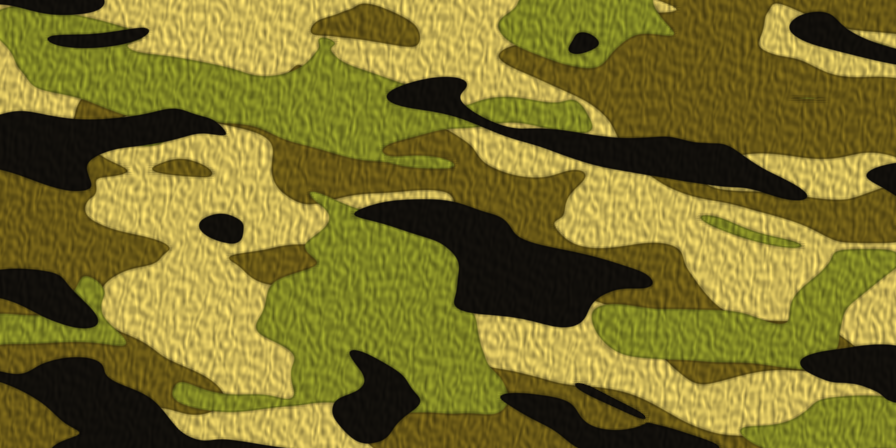
This pattern is drawn by a Shadertoy shader. Its source:

```glsl
// Woodland camouflage cloth: stacked wavy colour patches with a fine embossed grain.

// Colours
const vec3 BROWN = vec3(0.405, 0.340, 0.085);
const vec3 TAN   = vec3(0.795, 0.710, 0.345);
const vec3 GREEN = vec3(0.495, 0.515, 0.140);
const vec3 BLACK = vec3(0.065, 0.056, 0.040);

// Patch shape, in units of the canvas height
const vec2  PATCH_FREQ  = vec2(2.0, 4.9);   // low across, high upward: long patches
const float SLOPE       = 0.13;             // patches sink to the right
const vec2  WARP_FREQ   = vec2(3.2, 6.0);
const vec2  WARP_AMOUNT = vec2(0.26, 0.09);
const float DETAIL      = 0.35;             // share of the second octave

// Field level above which each colour shows
const float TAN_LEVEL   = -0.02;
const float GREEN_LEVEL = 0.15;
const float BLACK_LEVEL = 0.19;

// Edges and cloth
const float EDGE_SOFT   = 0.0045;
const float RIM_WIDTH   = 0.007;
const float RIM_DARK    = 0.22;
const vec2  GRAIN_FREQ  = vec2(105.0, 52.0);
const float GRAIN_DEPTH = 0.30;

float hash(vec2 p) {
    vec3 q = fract(p.xyx * 0.1031);
    q += dot(q, q.yzx + 33.33);
    return fract((q.x + q.y) * q.z);
}

// Dot product of a random unit gradient with the offset from its lattice corner
float corner(vec2 cell, vec2 offset) {
    float angle = 6.28319 * hash(cell);
    return dot(vec2(cos(angle), sin(angle)), offset);
}

float noise(vec2 p) {
    vec2 i = floor(p), f = p - i;
    vec2 u = f * f * f * (f * (f * 6.0 - 15.0) + 10.0);
    vec2 e = vec2(1.0, 0.0);
    return mix(mix(corner(i, f), corner(i + e, f - e), u.x),
               mix(corner(i + e.yx, f - e.yx), corner(i + 1.0, f - 1.0), u.x), u.y);
}

// Smooth field of long, bent patches
float patchField(vec2 p, vec2 seed) {
    p.y += SLOPE * p.x;
    vec2 w = p * WARP_FREQ + seed.yx;
    p += WARP_AMOUNT * vec2(noise(w), noise(w + 41.7));
    vec2 q = p * PATCH_FREQ + seed;
    return noise(q) + DETAIL * noise(q * 2.0 + 17.3);
}

// Lay a colour over the cloth, with a thin shadow around its outline
vec3 layer(vec3 cloth, vec3 colour, float field) {
    float slope = length(vec2(dFdx(field), dFdy(field))) * iResolution.y;
    float dist = field / max(slope, 0.05);
    float soft = max(EDGE_SOFT, 1.2 / iResolution.y) * 0.5;
    float rim = 1.0 - smoothstep(0.0, RIM_WIDTH, abs(dist));
    float cover = smoothstep(-soft, soft, dist);
    return mix(cloth, colour, cover) * (1.0 - RIM_DARK * rim);
}

// Upright leathery ridges, lit from the left
float grain(vec2 p) {
    vec2 q = p * GRAIN_FREQ;
    q.x += 0.8 * noise(q * 0.35 + 7.1);
    return noise(q + vec2(0.45, 0.2)) - noise(q - vec2(0.45, 0.2));
}

void mainImage(out vec4 fragColor, in vec2 fragCoord) {
    vec2 p = fragCoord / iResolution.y;

    // Patches, from the bottom layer to the top one
    vec3 colour = BROWN;
    colour = layer(colour, TAN, patchField(p, vec2(12.37, 5.61)) - TAN_LEVEL);
    colour = layer(colour, GREEN, patchField(p, vec2(47.82, 63.24)) - GREEN_LEVEL);
    colour = layer(colour, BLACK, patchField(p, vec2(91.15, 28.43)) - BLACK_LEVEL);

    // Cloth relief
    colour *= 1.0 + GRAIN_DEPTH * grain(p);
    fragColor = vec4(clamp(colour, 0.0, 1.0), 1.0);
}
```
